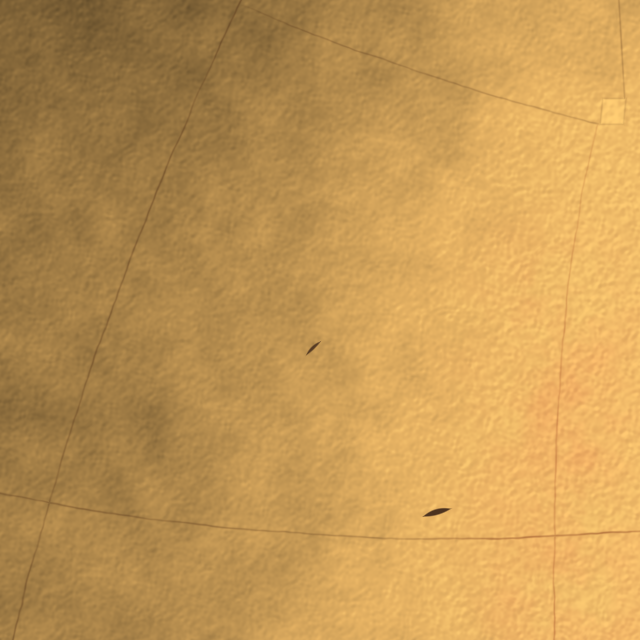
Reproduce this texture procedurally as a WebGL 1 fragment shader.

```glsl
precision highp float;
uniform vec2 u_resolution;

float hash(vec2 p) {
  vec3 q = fract(vec3(p.xyx) * 0.1031);
  q += dot(q, q.yzx + 33.33);
  return fract((q.x + q.y) * q.z);
}

float noise(vec2 p) {
  vec2 cell = floor(p), f = fract(p);
  f = f * f * (3.0 - 2.0 * f);
  float low = mix(hash(cell), hash(cell + vec2(1.0, 0.0)), f.x);
  float high = mix(hash(cell + vec2(0.0, 1.0)), hash(cell + 1.0), f.x);
  return mix(low, high, f.y);
}

// Layered noise centred on zero
float fbm(vec2 p) {
  float sum = 0.0, weight = 0.5;
  for (int i = 0; i < 5; i++) {
    sum += weight * (noise(p) - 0.5);
    p = mat2(1.6, 1.2, -1.2, 1.6) * p + 17.3;
    weight *= 0.6;
  }
  return sum;
}

// Height of the stone surface, stretched along a rising diagonal
float relief(vec2 p) {
  vec2 q = vec2(dot(p, vec2(0.8, 0.6)), dot(p, vec2(-0.6, 0.8)));
  q += 0.008 * vec2(noise(p * 40.0), noise(p * 40.0 + 41.0));
  return 0.5 * noise(q * vec2(85.0, 115.0)) + 0.75 * noise(q * vec2(150.0, 205.0) + 9.0);
}

// Soft line where the signed distance crosses zero
float stroke(float dist, float width) {
  return exp(-dist * dist / (width * width));
}

// One below the edge, zero above it
float below(float value, float edge, float blur) {
  return 1.0 - smoothstep(edge - blur, edge + blur, value);
}

float segment(vec2 p, vec2 a, vec2 b) {
  vec2 ab = b - a;
  return length(p - a - ab * clamp(dot(p - a, ab) / dot(ab, ab), 0.0, 1.0));
}

// Dark sliver, slightly bent and pointed at both ends
float sliver(vec2 p, vec2 a, vec2 b, float halfWidth, float blur) {
  vec2 axis = normalize(b - a);
  vec2 q = p - 0.5 * (a + b);
  float along = clamp(dot(q, axis) / (0.5 * length(b - a)), -2.0, 2.0);
  float across = dot(q, vec2(-axis.y, axis.x)) + 0.001 * along * along;
  float taper = halfWidth * (1.0 - along * along);
  return below(abs(across), taper, blur);
}

void main() {
  vec2 p = gl_FragCoord.xy / u_resolution;
  float pixel = 1.0 / min(u_resolution.x, u_resolution.y);
  float blur = max(0.0016, 0.8 * pixel);
  float lineWidth = max(0.0017, 0.8 * pixel);

  // Light falling in from the right, with cloudy stains
  float tone = 0.605 + 0.15 * p.x + 0.26 * smoothstep(0.15, 1.0, p.x);
  tone += 0.07 * (0.5 - p.y) - 0.11 * smoothstep(0.6, 1.05, p.y);
  tone += 0.06 * smoothstep(0.75, 1.0, p.x) * below(p.y, 0.85, 0.15);
  tone += 0.04 * below(distance(p, vec2(0.62, 0.33)), 0.25, 0.2);
  tone += 0.13 * fbm(p * 6.0 + 3.0) + 0.15 * fbm(p * 17.0 + 20.0);

  // Highlights level off
  tone = min(tone, 0.86 + 0.09 * (1.0 - exp(-max(tone - 0.86, 0.0) * 11.0)));

  // Grain lit from one side
  vec2 lightStep = vec2(0.0018, -0.0024);
  float grain = relief(p + lightStep) - relief(p - lightStep);
  tone += 0.06 * grain + 0.035 * (noise(p * 190.0) - 0.5);

  // Small pale inlay in the upper right
  vec2 inlay = abs(p - vec2(0.958 + 0.1 * (p.y - 0.826), 0.826)) - vec2(0.018, 0.02);
  float inlayEdge = max(inlay.x, inlay.y);
  tone += 0.04 * below(inlayEdge, 0.0, blur);

  vec3 color = tone * vec3(1.0, 0.775, 0.43);
  color += vec3(0.01, 0.03, 0.02) * smoothstep(0.9, 0.98, tone);

  // Rosy tint along the right joint
  float offJoint = (p.x - 0.88) / 0.13;
  float rosy = exp(-offJoint * offJoint) * below(p.y, 0.61, 0.11);
  rosy *= clamp(0.5 + 1.8 * fbm(p * 14.0 + 50.0), 0.0, 1.0);
  color -= rosy * vec3(0.0, 0.055, 0.02);

  // Gently bent joints between the slabs
  float wobble = 0.003 * (noise(p * 20.0) - 0.5) + 0.0012 * (noise(p * 90.0) - 0.5);
  float wear = 0.4 + 0.45 * noise(p * 16.0 + 7.0) + 0.3 * noise(p * 70.0);
  float x = p.x - 0.375;
  float leftJoint = p.x - (0.02 + 0.24 * p.y + 0.117 * p.y * p.y) + wobble;
  float lowerJoint = p.y - (0.229 - 0.2 * p.x + 0.142 * p.x * p.x) + wobble;
  float rightJoint = p.x - (0.866 + 0.13 * p.y * p.y * p.y) + wobble;
  float upperJoint = p.y - (0.993 - 0.42 * x + 0.155 * x * x) + wobble;
  float cornerJoint = segment(p, vec2(0.967, 1.0), vec2(0.976, 0.846));

  float brown = 0.36 * stroke(leftJoint * 0.93, lineWidth);
  brown = max(brown, 0.38 * stroke(lowerJoint, lineWidth) * (1.0 - 0.5 * p.x));
  brown = max(brown, 0.24 * stroke(upperJoint, lineWidth)
    * smoothstep(0.36, 0.42, p.x) * below(p.x, 0.935, 0.005));
  brown = max(brown, 0.24 * stroke(cornerJoint, lineWidth));
  brown = max(brown, 0.17 * stroke(inlayEdge, lineWidth));
  float red = 0.34 * stroke(rightJoint, lineWidth) * below(p.y, 0.805, 0.005);
  red *= 1.0 - 0.45 * smoothstep(0.3, 0.7, p.y);
  red = max(red, 0.36 * stroke(lowerJoint, lineWidth) * smoothstep(0.6, 0.85, p.x));
  color = mix(color, vec3(0.30, 0.17, 0.08), brown * wear);
  color = mix(color, vec3(0.60, 0.27, 0.13), red * wear);

  // Two dark slivers lying on the floor
  float debris = 0.8 * sliver(p, vec2(0.478, 0.446), vec2(0.500, 0.467), 0.0024, blur);
  debris = max(debris, 0.9 * sliver(p, vec2(0.661, 0.194), vec2(0.704, 0.206), 0.0044, blur));
  color = mix(color, vec3(0.23, 0.14, 0.09), debris);

  gl_FragColor = vec4(clamp(color, 0.0, 1.0), 1.0);
}
```
